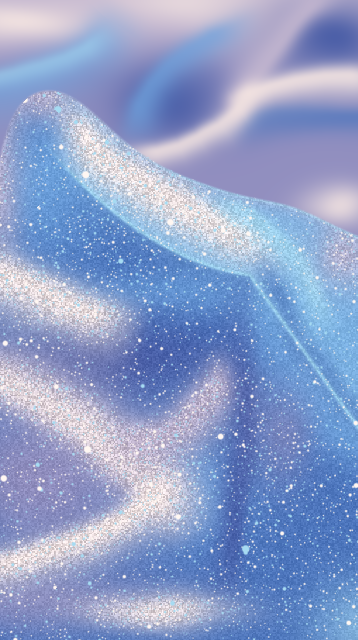
Reproduce this texture procedurally as a WebGL 2 fragment shader.

```glsl
#version 300 es
precision highp float;
// Iridescent silk folds in blue and rose, strewn with glitter.
uniform vec2 u_resolution;
out vec4 fragColor;

const vec3 INDIGO = vec3(.28, .36, .65), BLUE = vec3(.3, .46, .74);
const vec3 SKY = vec3(.43, .64, .87), CYAN = vec3(.65, .86, .95);
const vec3 LILAC = vec3(.57, .56, .75), ROSE = vec3(.76, .71, .81);
const vec3 PEARL = vec3(.95, .89, .88), GLINT = vec3(1., .97, .95);
const float SHARP_SIDE = .6;     // width of a sweep on its left side
const float WARP = .003;         // waviness of the cloth
const float GRAIN = .13;         // strength of the weave
const float FINEST_CELL = .0052; // spacing of the smallest glitter
const int GLITTER_LAYERS = 5;

vec3 ink; // colour being painted
vec2 pos; // place being painted, in canvas heights

vec4 hash4(vec2 p) { return fract(sin(dot(p, vec2(12.99, 78.23)) + vec4(0, 1, 2, 3)) * 43758.5); }
float bell(float x) { return exp(-x * x); }

// Soft ellipse: center in xy, radii in zw
void pool(vec3 tint, vec4 e, float k) {
    ink = mix(ink, tint, k * bell(length((pos - e.xy) / e.zw)));
}
// Soft stroke on a quadratic curve, crisper on the left of its travel
void sweep(vec3 tint, vec4 ab, vec2 end, float width, float k) {
    float best = 9., along = 0., side = 1.;
    vec2 from = ab.xy;
    for (float t = .125; t <= 1.; t += .125) {
        vec2 to = mix(mix(ab.xy, ab.zw, t), mix(ab.zw, end, t), t), s = to - from, q = pos - from;
        float h = clamp(dot(q, s) / dot(s, s), 0., 1.), d = length(q - s * h);
        if (d < best) { best = d; along = t + (h - 1.) * .125; side = s.x * q.y - s.y * q.x; }
        from = to;
    }
    float taper = smoothstep(0., .25, along) * smoothstep(1., .75, along);
    ink = mix(ink, tint, k * taper * bell(best / (side > 0. ? width * SHARP_SIDE : width)));
}
// Crest and lower hem of the main fold, as heights over x
float crest(float x) {
    float hump = .068 * bell((x - .095) / .1) + .012 * bell((x - .46) / .07);
    return .821 - .343 * x + hump - .095 * exp(-x / .02);
}
float hem(float x) { x = .39 - x; return .57 + min(x * (.137 + 1.556 * x), 1.4 * x); }
float toDistance(float f) { return f / (length(vec2(dFdx(f), dFdy(f))) * u_resolution.y); }

void paintBackdrop() {
    ink = mix(LILAC, ROSE, smoothstep(.87, .97, pos.y));
    pool(PEARL, vec4(.03, .965, .1, .03), .9);
    pool(PEARL, vec4(.29, 1., .12, .04), .7);
    sweep(SKY, vec4(-.15, .85, .12, .85), vec2(.2, 1.), .05, .65);
    sweep(CYAN, vec4(-.15, .87, .12, .87), vec2(.18, .97), .02, .5);
    pool(INDIGO, vec4(.27, .84, .09, .06), .9);
    sweep(SKY, vec4(.2, .76, .22, .92), vec2(.42, .98), .03, .7);
    pool(INDIGO, vec4(.52, .94, .09, .06), .95);
    sweep(BLUE, vec4(.32, .79, .46, .85), vec2(.65, .8), .03, .7);
    sweep(ROSE, vec4(.56, 1.06, .4, .92), vec2(.34, .76), .035, .9);
    sweep(PEARL, vec4(.34, .83, .43, .89), vec2(.65, .88), .03, .9);
    sweep(PEARL, vec4(.16, .765, .34, .74), vec2(.41, .89), .025, .85);
    pool(PEARL, vec4(.53, .68, .055, .03), .85);
}
void paintValley() {
    ink = BLUE;
    pool(SKY, vec4(.07, .72, .09, .12), .9);
    pool(ROSE, vec4(0, .71, .035, .12), .75);
    pool(ROSE, vec4(.08, .85, .07, .04), .8);
    pool(SKY, vec4(.27, .54, .15, .035), .75);
    pool(INDIGO, vec4(.16, .44, .2, .065), 1.);
    sweep(PEARL, vec4(-.14, .64, .05, .54), vec2(.24, .48), .055, .95);
    pool(LILAC, vec4(.06, .25, .17, .13), 1.);
    pool(LILAC, vec4(.06, .06, .2, .05), .8);
    pool(SKY, vec4(.31, .23, .08, .08), .8);
    sweep(ROSE, vec4(.32, .13, .16, .37), vec2(-.14, .46), .07, .8);
    sweep(PEARL, vec4(.3, .14, .18, .36), vec2(-.14, .45), .04, .75);
    sweep(PEARL, vec4(-.14, .1, .22, .14), vec2(.28, .28), .04, .95);
    sweep(ROSE, vec4(.14, .3, .32, .3), vec2(.37, .47), .05, .95);
    sweep(INDIGO, vec4(.38, .62, .41, .35), vec2(.34, .01), .03, .8);
    sweep(SKY, vec4(.38, .6, .42, .42), vec2(.62, .24), .045, .8);
    pool(LILAC, vec4(.44, .32, .05, .08), .6);
    pool(PEARL, vec4(.25, .045, .11, .028), .9);
    pool(CYAN, vec4(.57, .02, .08, .07), .6);
}
void paintFold() {
    ink = mix(SKY, CYAN, .25);
    sweep(PEARL, vec4(.03, .88, .2, .69), vec2(.5, .59), .05, .95);
    sweep(SKY, vec4(.28, .71, .45, .7), vec2(.5, .52), .02, .7);
    sweep(CYAN, vec4(.3, .7, .48, .66), vec2(.52, .46), .025, .8);
    pool(ROSE, vec4(.54, .6, .05, .05), .8);
    sweep(BLUE, vec4(.4, .62, .44, .47), vec2(.62, .28), .03, .7);
}
// Round flecks, at most one per cell, in turned grids of growing size
void addGlitter(vec2 p, float dust) {
    for (int i = 0; i < GLITTER_LAYERS; i++) {
        float n = float(i), cell = FINEST_CELL * pow(1.45, n), a = n + .5;
        vec2 q = mat2(cos(a), sin(a), -sin(a), cos(a)) * p / cell + 90.;
        vec4 h = hash4(floor(q) + 17. * n);
        float r = mix(.1, .25, h.z * h.z), soft = 1. / (u_resolution.y * cell);
        float fleck = 1. - smoothstep(r - soft, r + soft, length(fract(q) - .3 - .4 * h.xy));
        fleck *= step(1. - dust * pow(.6, n), h.w);
        ink = mix(ink, mix(GLINT, CYAN, step(.6, fract(h.z * 13.))), fleck);
    }
}
void main() {
    vec2 p = gl_FragCoord.xy / u_resolution.y;
    pos = p + WARP * sin(p.yx * 27. + 3. * sin(p * 19.));
    float below = toDistance(crest(p.x) - p.y), above = toDistance(p.y - hem(p.x));
    float cloth = smoothstep(-.003, .003, below), reach = smoothstep(.06, .14, p.x);
    paintValley();
    vec3 silk = ink;
    paintFold();
    silk = mix(silk, ink, reach * smoothstep(-.002, .002, above)); // fold over valley
    silk = mix(silk, CYAN, reach * (.5 * bell(above / .003) + .3 * exp(-abs(above) / .015)));
    silk = mix(silk, ROSE, .5 * exp(-abs(below) / .012));
    silk = mix(silk, CYAN, .8 * bell(below / .003) * smoothstep(.15, .3, p.x));
    paintBackdrop();
    ink = mix(ink, silk, cloth);
    float warm = smoothstep(.5, .85, ink.r); // weave and glitter gather on warm ridges
    ink += cloth * GRAIN * (.7 + 1.3 * warm) * (hash4(floor(p / .0022)).x - .55);
    float dust = .12 + .45 * warm + .2 * bell(length((p - vec2(.16, .62)) / .12));
    addGlitter(p, cloth * (dust + .15 * bell(length((p - vec2(.38, .24)) / .2))));
    fragColor = vec4(ink, 1);
}
```
